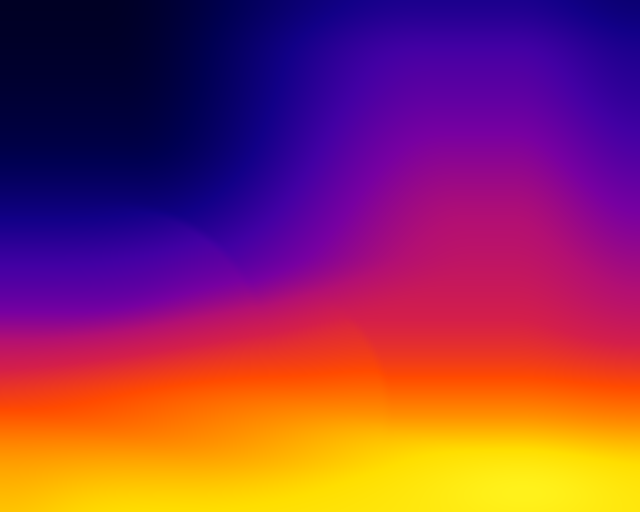
A Shadertoy shader for this texture map:

```glsl
const int LAST = 10;

// Heat ramp, from night blue to bright yellow
const vec3 RAMP[11] = vec3[11](
    vec3(0.00, 0.00, 0.08), vec3(0.00, 0.00, 0.32), vec3(0.07, 0.00, 0.53),
    vec3(0.26, 0.00, 0.64), vec3(0.47, 0.00, 0.63), vec3(0.70, 0.06, 0.45),
    vec3(0.83, 0.12, 0.29), vec3(1.00, 0.29, 0.00), vec3(1.00, 0.57, 0.00),
    vec3(1.00, 0.87, 0.00), vec3(1.00, 0.97, 0.14));

// Heat by height, bottom to top, for the cool left and warm right
const float COOL[11] = float[11](9.0, 8.25, 7.0, 5.65, 3.85, 2.8, 1.7, 0.9, 0.55, 0.35, 0.25);
const float WARM[11] = float[11](9.4, 9.15, 7.8, 6.6, 5.85, 5.3, 4.85, 4.25, 3.6, 3.05, 2.2);

const float BLEND_HALF_WIDTH = 0.25;
const float RIGHT_FADE = 0.30;
const vec2 GLOW_CENTER = vec2(0.83, 0.04);
const vec2 GLOW_SIZE = vec2(0.14, 0.06);
const float GLOW_HEAT = 0.40;
const float CORNER_COOLING = 0.35;

float bump(vec2 d) {
    return exp(-dot(d, d));
}

// Catmull-Rom curve through four samples
float spline(float a, float b, float c, float d, float t) {
    return b + 0.5 * t * (c - a + t * (2.0 * a - 5.0 * b + 4.0 * c - d
           + t * (3.0 * (b - c) + d - a)));
}

float profile(float samples[11], float height) {
    float s = clamp(height, 0.0, 1.0) * float(LAST);
    int i = min(int(s), LAST - 1);
    return spline(samples[max(i - 1, 0)], samples[i], samples[i + 1],
                  samples[min(i + 2, LAST)], s - float(i));
}

// Share of the warm profile, whose border bends with height
float warmth(vec2 uv) {
    float border = 0.49 - 0.18 * max(uv.y - 0.5, 0.0);
    border -= 0.30 * (1.0 - smoothstep(0.25, 0.50, uv.y));
    border += 0.35 * (1.0 - smoothstep(0.08, 0.25, uv.y));
    float rise = smoothstep(border - BLEND_HALF_WIDTH, border + BLEND_HALF_WIDTH, uv.x);
    return rise * (1.0 - RIGHT_FADE * smoothstep(0.80, 1.0, uv.x));
}

// Faint round crest: warm inside, seen only near its focus
float crest(vec2 p, vec2 center, float radius, vec2 focus, float reach) {
    float inside = radius - length(p - center);
    return smoothstep(-0.012, 0.012, inside) * bump((p - focus) / reach);
}

vec3 heatColor(float heat) {
    float s = clamp(heat, 0.0, float(LAST));
    int i = min(int(s), LAST - 1);
    return mix(RAMP[i], RAMP[i + 1], s - float(i));
}

void mainImage(out vec4 fragColor, in vec2 fragCoord) {
    vec2 uv = fragCoord / iResolution.xy;
    vec2 p = fragCoord / iResolution.y;

    // Broad heat field
    float heat = mix(profile(COOL, uv.y), profile(WARM, uv.y), warmth(uv));

    // Bright pool and cooler corner
    heat += GLOW_HEAT * bump((uv - GLOW_CENTER) / GLOW_SIZE);
    heat -= CORNER_COOLING * bump(uv / vec2(0.12, 0.10));

    // Soft crests
    heat += 0.35 * crest(p, vec2(0.22, 0.30), 0.30, vec2(0.38, 0.52), 0.13);
    heat += 0.15 * crest(p, vec2(0.50, 0.20), 0.256, vec2(0.72, 0.31), 0.12);

    fragColor = vec4(heatColor(heat), 1.0);
}
```
